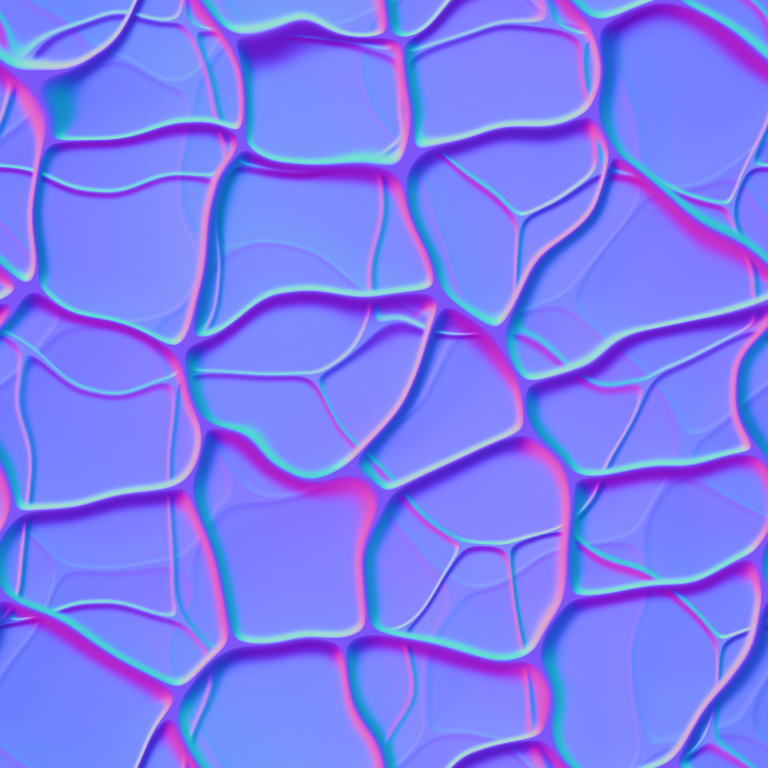
Give the GLSL for this texture map, as a Shadertoy shader.

```glsl
// Tiling normal map of a web of rounded veins over gently rolling ground.
// Three warped Voronoi nets (thick, thin, faint) give a soft edge distance and
// its gradient; a lopsided slope profile turns them into surface normals.

const vec2  THICK_CELLS = vec2(4.0, 5.0);
const vec2  THIN_CELLS  = vec2(4.0, 4.0);
const vec2  FAINT_CELLS = vec2(4.0, 3.0);
const float JITTER      = 0.78;
const float WARP_REPEAT = 8.0;
const float WARP_AMOUNT = 0.068;
const vec2  STEEP_SIDE  = vec2(-0.33, 0.94);  // side where veins are narrow
const vec2  CREST_TILT  = vec2(0.0, -0.40);
const vec2  GROUND_TILT = vec2(-0.02, 0.055);
const float GROUND_ROLL = 0.20;
const float THICK_SLOPE = 1.4;

vec2 hash2(vec2 p, float seed) {
    vec3 q = fract(vec3(p.xyx + seed * 7.31) * vec3(0.1031, 0.1030, 0.0973));
    q += dot(q, q.yzx + 33.33);
    return fract((q.xx + q.yz) * q.zy);
}

// Hash of a grid cell, wrapped so that the grid repeats.
vec2 cellHash(vec2 cell, vec2 cells, float seed) {
    return hash2(floor(mod(cell + 0.5, cells)), seed);
}

// Two channels of wrapping value noise, centred on zero.
vec2 noise2(vec2 uv, float repeats, float seed) {
    vec2 p = uv * repeats, i = floor(p), f = p - i;
    vec2 n = vec2(repeats);
    f = f * f * f * (f * (f * 6.0 - 15.0) + 10.0);
    vec2 low  = mix(cellHash(i, n, seed), cellHash(i + vec2(1, 0), n, seed), f.x);
    vec2 high = mix(cellHash(i + vec2(0, 1), n, seed), cellHash(i + vec2(1, 1), n, seed), f.x);
    return mix(low, high, f.y) - 0.5;
}

// Offset, in canvas units, from uv to the seed point of a cell.
vec2 toSeed(vec2 cell, vec2 uv, vec2 cells, float seed) {
    vec2 point = 0.5 + JITTER * (cellHash(cell, cells, seed) - 0.5);
    return (cell + point) / cells - uv;
}

// Soft distance to the nearest cell border (x) and its gradient (yz).
vec3 softBorder(vec2 uv, vec2 cells, float hardness, float seed) {
    uv += WARP_AMOUNT * noise2(uv, WARP_REPEAT, seed + 5.0);
    vec2 home = floor(uv * cells), nearestCell = home, nearest = vec2(9.0);
    for (int y = -1; y <= 1; y++)
    for (int x = -1; x <= 1; x++) {
        vec2 cell = home + vec2(x, y);
        vec2 r = toSeed(cell, uv, cells, seed);
        if (dot(r, r) < dot(nearest, nearest)) {
            nearest = r;
            nearestCell = cell;
        }
    }
    float total = 0.0;
    vec2 gradient = vec2(0.0);
    for (int y = -2; y <= 2; y++)
    for (int x = -2; x <= 2; x++) {
        if (x == 0 && y == 0) continue;
        vec2 r = toSeed(nearestCell + vec2(x, y), uv, cells, seed);
        vec2 across = normalize(r - nearest);
        float weight = exp(-hardness * dot(0.5 * (nearest + r), across));
        total += weight;
        gradient -= weight * across;
    }
    return vec3(-log(total) / hardness, gradient / total);
}

// Slope of a vein flank: zero on the crest, peaking one width away from it.
vec2 flank(vec3 border, float narrow, float wide) {
    vec2 dir = border.yz / (length(border.yz) + 0.001);
    float width = mix(wide, narrow, smoothstep(-0.5, 0.7, dot(dir, STEEP_SIDE)));
    float x = max(border.x, 0.0) / width;
    return dir * x * exp(0.5 - 0.5 * x * x);
}

void mainImage(out vec4 fragColor, in vec2 fragCoord) {
    vec2 uv = fragCoord / iResolution.xy;
    vec3 thick = softBorder(uv, THICK_CELLS, 120.0, 1.0);
    vec3 thin  = softBorder(uv, THIN_CELLS, 150.0, 2.0);
    vec3 faint = softBorder(uv, FAINT_CELLS, 90.0, 3.0);

    // Rolling ground and faint buried veins with a wide soft shade
    vec2 ground = GROUND_ROLL * noise2(uv, 3.0, 11.0);
    ground += 0.16 * flank(faint, 0.003, 0.004) + 0.06 * flank(faint, 0.02, 0.03);
    ground += 0.08 * thick.yz * exp(-max(thick.x, 0.0) / 0.03);

    // Thin veins of varying strength
    float thinStrength = 0.95 + 0.6 * noise2(uv, 4.0, 17.0).x;
    vec2 slope = ground * smoothstep(0.0, 0.006, thin.x);
    slope += thinStrength * flank(thin, 0.0024, 0.0038);

    // Thick veins lie on top
    slope *= smoothstep(0.004, 0.014, thick.x);
    slope += THICK_SLOPE * flank(thick, 0.0040, 0.0085);
    float crest = max(thick.x, 0.0) / 0.006;
    vec2 tilt = GROUND_TILT + CREST_TILT * exp(-crest * crest);

    vec3 normal = normalize(vec3(tilt + slope * vec2(-1.0, 1.0), 1.0));
    fragColor = vec4(0.5 + 0.5 * normal, 1.0);
}
```
